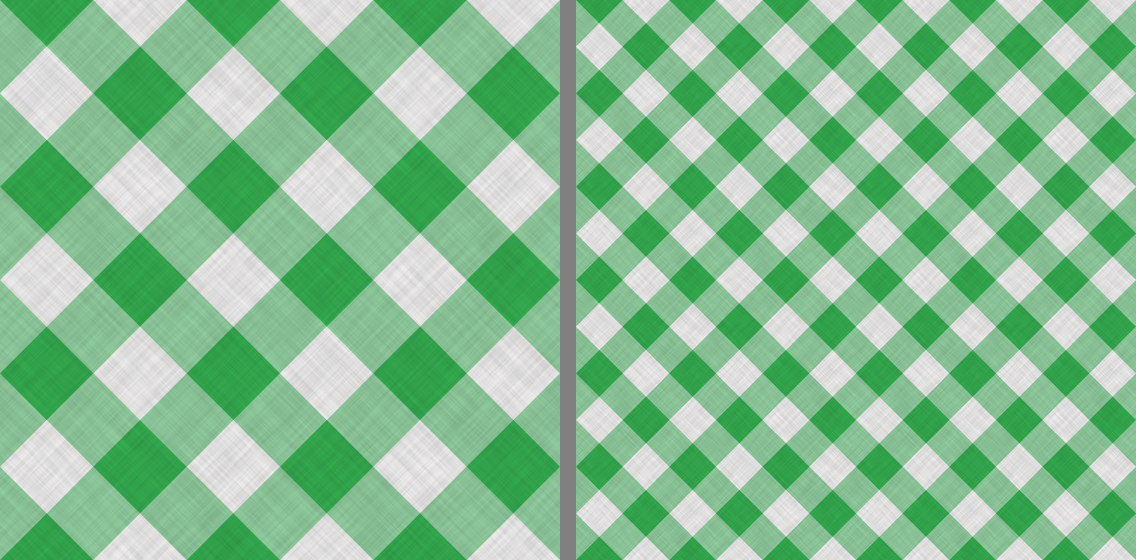
Left, the tile; right, the same tile 2 across and 2 down.
Write a WebGL 1 fragment shader that draws this pattern.

```glsl
precision highp float;

uniform vec2 u_resolution;

float hash(vec2 p) {
    vec3 q = fract(p.xyx * vec3(0.1031, 0.1030, 0.0973));
    q += dot(q, q.yzx + 33.33);
    return fract((q.x + q.y) * q.z);
}

// Value noise that wraps after a whole number of cells
float wrappedNoise(vec2 p, vec2 cells) {
    vec2 cell = floor(p);
    vec2 f = fract(p);
    f = f * f * (3.0 - 2.0 * f);
    vec2 low = mod(cell, cells);
    vec2 high = mod(cell + 1.0, cells);
    float bottom = mix(hash(low), hash(vec2(high.x, low.y)), f.x);
    float top = mix(hash(vec2(low.x, high.y)), hash(high), f.x);
    return mix(bottom, top, f.y);
}

// Noise stretched along the second axis, centred on zero
float streaks(vec2 p, vec2 cells, float seed) {
    return wrappedNoise(p * cells + seed * cells.yx, cells) - 0.5;
}

// Fine threads, thicker slubs and broad bands running one way
float threads(vec2 p, float seed) {
    return 0.065 * streaks(p, vec2(270.0, 13.0), seed)
         + 0.040 * streaks(p, vec2(120.0, 9.0), seed + 2.0)
         + 0.020 * streaks(p, vec2(38.0, 5.0), seed + 5.0);
}

// Stripe covering half of each unit period, with smoothed edges
float stripe(float x, float blur) {
    float fromCentre = abs(fract(x + 0.25) - 0.5);
    return 1.0 - smoothstep(0.25 - blur, 0.25 + blur, fromCentre);
}

void main() {
    vec2 uv = gl_FragCoord.xy / u_resolution;
    vec2 diagonal = vec2(uv.x + uv.y, uv.x - uv.y);

    // Two crossing sets of stripes, three repeats across and down
    float blur = 2.5 / min(u_resolution.x, u_resolution.y);
    float rising = stripe(diagonal.y * 3.0, blur);
    float falling = stripe(diagonal.x * 3.0, blur);

    vec3 white = vec3(0.875, 0.872, 0.870);
    vec3 halfGreen = vec3(0.53, 0.75, 0.58);
    vec3 fullGreen = vec3(0.19, 0.63, 0.29);
    vec3 color = mix(mix(white, halfGreen, rising),
                     mix(halfGreen, fullGreen, rising), falling);

    // Woven linen grain along both diagonals
    float grain = threads(diagonal, 1.0) + threads(diagonal.yx, 9.0);
    color *= 1.0 + grain;

    gl_FragColor = vec4(color, 1.0);
}
```
